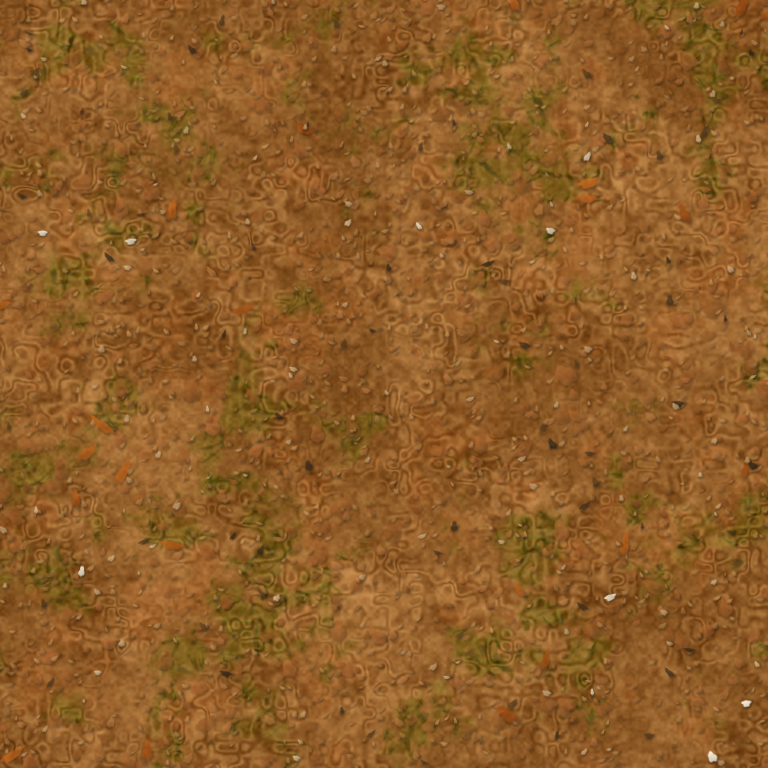
Write a three.js fragment shader that draws this texture.

```glsl
// Dry ochre earth strewn with pebbles, chips and sparse moss.
// Layered value noise tints the soil, noise contours make its curly grain,
// and jittered grids scatter shaded, wobbly ellipses as stones and blades.

varying vec2 vUv;

float hash(vec2 p) {
  return fract(sin(dot(p, vec2(127.1, 311.7))) * 43758.5453);
}

vec2 hash2(vec2 p) {
  return vec2(hash(p), hash(p + 57.3));
}

float noise(vec2 p) {
  vec2 cell = floor(p);
  vec2 f = fract(p);
  f = f * f * (3.0 - 2.0 * f);
  float low = mix(hash(cell), hash(cell + vec2(1.0, 0.0)), f.x);
  float high = mix(hash(cell + vec2(0.0, 1.0)), hash(cell + 1.0), f.x);
  return mix(low, high, f.y);
}

float fbm(vec2 p) {
  float sum = 0.0;
  float weight = 0.5;
  for (int i = 0; i < 5; i++) {
    sum += weight * noise(p);
    p = mat2(1.6, 1.2, -1.2, 1.6) * p + 13.7;
    weight *= 0.5;
  }
  return sum / 0.97;
}

// Scatter lit ellipses; radius is a share of the cell, slim squashes them.
vec3 scatter(vec3 ground, vec2 uv, float cells, float density, float radius,
             float slim, vec3 dark, vec3 light, float opacity) {
  vec2 p = uv * cells;
  vec2 home = floor(p);
  for (int y = -1; y <= 1; y++) {
    for (int x = -1; x <= 1; x++) {
      vec2 id = home + vec2(float(x), float(y));
      vec2 seed = id + cells * 1.37;
      if (hash(seed + 3.1) > density) continue;
      vec2 offset = p - id - hash2(seed + 11.9);
      float turn = 6.2832 * hash(seed + 23.5);
      float c = cos(turn);
      float s = sin(turn);
      vec2 q = mat2(c, -s, s, c) * offset;
      q.y /= slim * mix(0.75, 1.25, hash(seed + 31.7));
      float size = radius * mix(0.5, 1.2, hash(seed + 41.3));
      float angle = atan(q.y, q.x);
      float wobble = 1.0 + 0.13 * sin(3.0 * angle + turn) + 0.08 * sin(5.0 * angle - turn);
      float dist = (length(q) - size * wobble) * slim / cells;
      float mask = smoothstep(0.0012, -0.0012, dist);

      // Shadow gathers along the lower right, light on the upper left.
      float facing = dot(offset, vec2(-0.6, 0.8)) / size;
      float shadow = smoothstep(0.004, 0.0, dist) * smoothstep(0.3, -0.8, facing);
      ground *= 1.0 - 0.3 * shadow * opacity;
      vec3 tint = mix(dark, light, hash(seed + 53.9));
      tint *= 1.0 + 0.1 * clamp(facing, -1.0, 1.0) + 0.18 * (noise(uv * 190.0) - 0.5);
      ground = mix(ground, tint, mask * opacity);
    }
  }
  return ground;
}

vec3 soil(vec2 uv) {
  float tone = fbm(uv * 9.0) * 0.6 + fbm(uv * 48.0 + 7.0) * 0.4;
  vec3 color = mix(vec3(0.50, 0.305, 0.115), vec3(0.66, 0.445, 0.225),
                   smoothstep(0.25, 0.75, tone));
  float rust = smoothstep(0.52, 0.72, fbm(uv * 22.0 + 31.0));
  return mix(color, vec3(0.63, 0.37, 0.155), 0.5 * rust);
}

// Worm-like curls where the ground is gritty, plus fine dust everywhere.
float grain(vec2 uv) {
  vec2 warped = uv + 0.006 * vec2(noise(uv * 60.0), noise(uv * 60.0 + 19.0));
  float curls = sin(15.0 * noise(warped * 68.0) + 5.0 * noise(warped * 31.0));
  float gritty = smoothstep(0.34, 0.62, fbm(uv * 17.0 + 71.0));
  float dust = noise(uv * 240.0) + noise(uv * 130.0 + 5.0) - 1.0;
  return curls * mix(0.015, 0.065, gritty) + 0.08 * dust;
}

void main() {
  vec2 uv = vUv;
  vec3 color = soil(uv);

  // Moss stains with short blades in their densest parts
  float mossNoise = fbm(uv * 13.0 + 43.0) * 0.65 + fbm(uv * 40.0 + 3.0) * 0.35;
  float moss = smoothstep(0.53, 0.68, mossNoise);
  color = mix(color, vec3(0.46, 0.37, 0.09), 0.65 * moss);
  vec3 blades = scatter(color, uv, 62.0, 0.7, 0.5, 0.2,
                        vec3(0.29, 0.29, 0.05), vec3(0.50, 0.44, 0.10), 0.75);
  color = mix(color, blades, smoothstep(0.15, 0.8, moss));

  color += grain(uv) * vec3(1.0, 0.92, 0.72);

  // Clay pebbles, from broad and half buried to small and crisp
  color = scatter(color, uv, 24.0, 0.32, 0.30, 0.68,
                  vec3(0.56, 0.33, 0.14), vec3(0.67, 0.40, 0.20), 0.6);
  color = scatter(color, uv, 46.0, 0.26, 0.30, 0.62,
                  vec3(0.52, 0.29, 0.11), vec3(0.70, 0.46, 0.25), 0.65);
  color = scatter(color, uv, 85.0, 0.20, 0.32, 0.58,
                  vec3(0.48, 0.31, 0.13), vec3(0.76, 0.58, 0.36), 0.7);

  // Dark crumbs, orange shards, pale specks and a few white chips
  color = scatter(color, uv, 37.0, 0.05, 0.24, 0.5,
                  vec3(0.17, 0.13, 0.09), vec3(0.36, 0.25, 0.12), 0.75);
  color = scatter(color, uv, 21.0, 0.05, 0.32, 0.36,
                  vec3(0.60, 0.29, 0.07), vec3(0.75, 0.40, 0.12), 0.8);
  color = scatter(color, uv, 56.0, 0.035, 0.25, 0.65,
                  vec3(0.67, 0.53, 0.35), vec3(0.80, 0.70, 0.54), 0.85);
  color = scatter(color, uv, 19.0, 0.04, 0.14, 0.62,
                  vec3(0.78, 0.72, 0.62), vec3(0.92, 0.89, 0.83), 0.95);

  gl_FragColor = vec4(clamp(color, 0.0, 1.0), 1.0);
}
```
